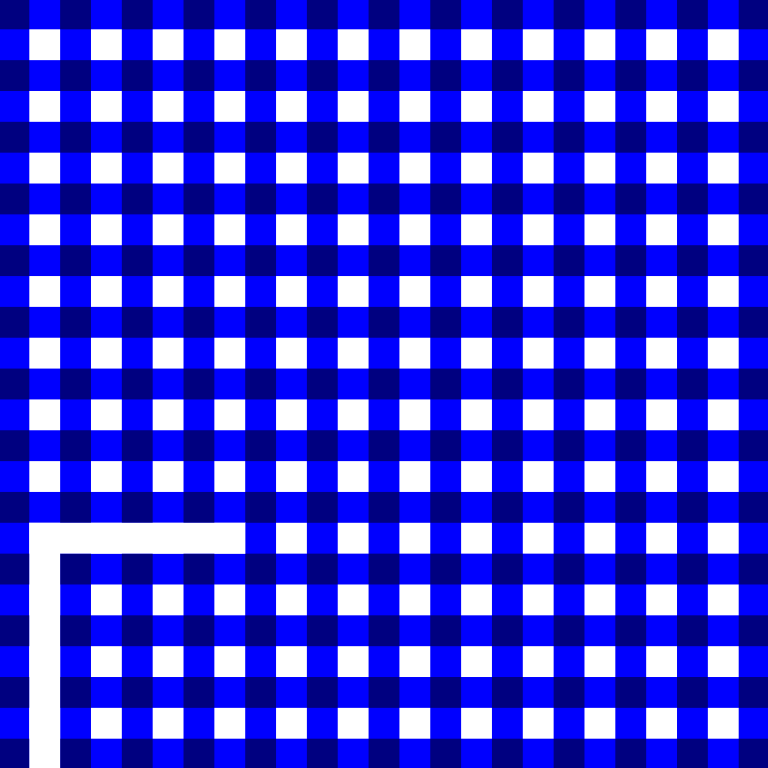
Give the GLSL for this pattern, as a Shadertoy shader.

```glsl
#define REPEATS 12.45
#define STRIPE_HALF 0.25
#define WHITE vec3(1.0)
#define BLUE vec3(0.0, 0.0, 1.0)
#define NAVY vec3(0.0, 0.0, 0.5)
#define CORNER vec2(-5.75, -2.25)
#define ARM_LENGTH 3.5
#define ARM_WIDTH 0.5

// Coverage of a shape from its signed distance, softened over one pixel
float coverage(float dist, float pixel) {
    return clamp(0.5 - dist / pixel, 0.0, 1.0);
}

// Signed distance to evenly spaced stripes centred on whole numbers
float stripeDistance(float x) {
    return abs(fract(x + 0.5) - 0.5) - STRIPE_HALF;
}

// Woven check: no stripe is white, one is blue, a crossing is navy
vec3 gingham(vec2 p, float pixel) {
    float warp = coverage(stripeDistance(p.x), pixel);
    float weft = coverage(stripeDistance(p.y), pixel);
    return mix(mix(WHITE, BLUE, warp), mix(BLUE, NAVY, warp), weft);
}

// Bent bar: one arm runs right, the other runs down past the edge
float bentBarDistance(vec2 p) {
    vec2 inset = vec2(p.x - CORNER.x, CORNER.y - p.y);
    float outer = max(-min(inset.x, inset.y), inset.x - ARM_LENGTH);
    float arms = min(inset.x, inset.y) - ARM_WIDTH;
    return max(outer, arms);
}

void mainImage(out vec4 fragColor, in vec2 fragCoord) {
    float pixel = REPEATS / iResolution.y;
    vec2 p = (fragCoord - 0.5 * iResolution.xy) * pixel;

    vec3 color = gingham(p, pixel);
    color = mix(color, WHITE, coverage(bentBarDistance(p), pixel));
    fragColor = vec4(color, 1.0);
}
```
